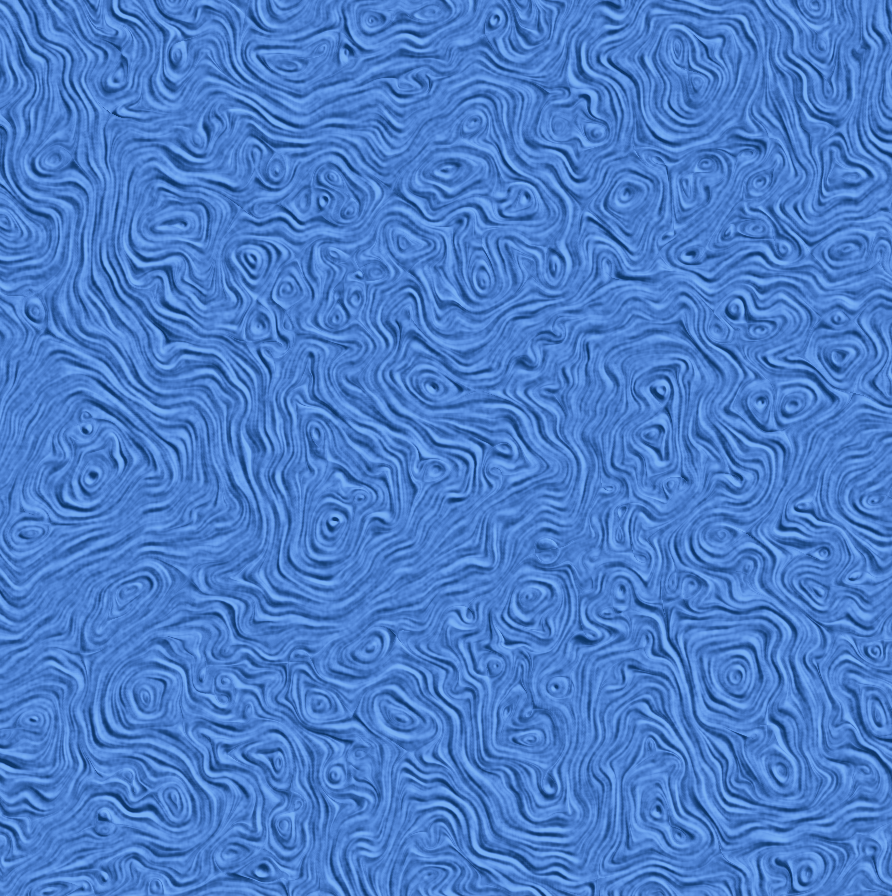
Give the GLSL for this texture, as a WebGL 2 fragment shader.

```glsl
#version 300 es
precision highp float;
// Blue embossed relief of fine, wandering grooves with whorls and kinks.
// Noise slopes are averaged along the contours of a smooth potential,
// then lit from one side and mapped to a curved blue ramp.
uniform vec2 u_resolution;
out vec4 outColor;

const int STEPS = 10;             // samples traced each way along a groove
const float STEP_LENGTH = 0.0034;
const float GROOVE_FREQ = 182.0;
const float FINE_FREQ = 320.0;
const vec2 LIGHT = vec2(0.56, 0.83);

// Integer hash of a lattice cell, in -1..1
float hash(ivec2 cell, uint seed) {
    uvec2 c = uvec2(cell);
    uint h = c.x * 1597334677u ^ c.y * 3812015801u ^ seed * 2654435769u;
    h = (h ^ (h >> 16)) * 2146121005u;
    h = (h ^ (h >> 15)) * 2221713035u;
    h ^= h >> 16;
    return float(h >> 8) / 8388608.0 - 1.0;
}

// Value noise: x holds the value, yz its gradient
vec3 noise(vec2 p, uint seed) {
    ivec2 cell = ivec2(floor(p));
    vec2 f = fract(p);
    vec2 u = f * f * (3.0 - 2.0 * f);
    vec2 du = 6.0 * f * (1.0 - f);
    float a = hash(cell, seed);
    float b = hash(cell + ivec2(1, 0), seed);
    float c = hash(cell + ivec2(0, 1), seed);
    float d = hash(cell + ivec2(1, 1), seed);
    float k = a - b - c + d;
    return vec3(a + (b - a) * u.x + (c - a) * u.y + k * u.x * u.y,
                du * (vec2(b - a, c - a) + k * u.yx));
}

mat2 rotation(float angle) {
    float c = cos(angle), s = sin(angle);
    return mat2(c, s, -s, c);
}

// Turned octaves whose contours steer the grooves: value and gradient
vec3 potential(vec2 p) {
    vec3 sum = vec3(0.0);
    mat2 m = 3.6 * rotation(0.4);
    mat2 turn = 2.15 * rotation(0.9);
    float amplitude = 1.0;
    for (uint i = 0u; i < 4u; i++) {
        vec3 n = noise(m * p + 7.3, i + 1u);
        sum += amplitude * vec3(n.x, n.yz * m);
        m = turn * m;
        amplitude *= 0.48 - 0.05 * float(i);
    }
    return sum;
}

// Direction across the flow, fading out where the potential is level
vec2 flowNormal(vec2 gradient) {
    return gradient / sqrt(dot(gradient, gradient) + 0.4);
}

// Slope of the coarse (x) and fine (y) grooves across the flow
vec2 grooveSlope(vec2 p, vec2 normal) {
    mat2 turn = rotation(0.6);
    return vec2(dot(noise(p * GROOVE_FREQ, 11u).yz, normal),
                dot(noise(turn * p * FINE_FREQ, 12u).yz, turn * normal));
}

// Weighted slopes along one half of a contour; z holds the weight
vec3 traceContour(vec2 start, vec3 origin, float direction) {
    vec3 sum = vec3(0.0);
    vec2 p = start;
    vec2 normal = flowNormal(origin.yz);
    for (int i = 1; i <= STEPS; i++) {
        p += direction * STEP_LENGTH * vec2(-normal.y, normal.x);
        vec3 field = potential(p);
        normal = flowNormal(field.yz);
        // Pull the point back onto its contour
        float drift = (field.x - origin.x) / max(length(field.yz), 0.3);
        p -= normal * clamp(drift, -0.002, 0.002);
        float weight = 0.5 + 0.5 * cos(3.14159 * float(i) / float(STEPS + 1));
        sum += weight * vec3(grooveSlope(p, normal), 1.0);
    }
    return sum;
}

// Compresses strong tones so that deep shade and glints stay rare
float softLimit(float tone) {
    return 1.2 * tone / sqrt(1.0 + 0.1 * tone * tone);
}

// Blue ramp; tone is about -2 in deep shade and 2 in highlights
vec3 blueRamp(float tone) {
    float t = clamp(tone, -2.7, 2.6);
    return vec3(0.297, 0.499, 0.813)
         + vec3(0.08, 0.09, 0.10) * t
         - vec3(0.004, 0.006, 0.018) * t * t;
}

void main() {
    vec2 p = gl_FragCoord.xy / u_resolution.y;
    vec3 origin = potential(p);
    vec2 normal = flowNormal(origin.yz);

    // Grooves, gathered both ways along the contour
    vec3 sum = vec3(grooveSlope(p, normal), 1.0);
    sum += traceContour(p, origin, 1.0) + traceContour(p, origin, -1.0);
    vec2 slope = sum.xy / sum.z;

    // Side light on the grooves; a cross light keeps hatching in flat parts
    float facing = dot(normal, LIGHT);
    float crossing = dot(normal, vec2(LIGHT.y, -LIGHT.x));
    float relief = 4.1 * slope.x * facing
                 + slope.y * (1.6 * facing + 1.8 * crossing);
    float grain = 0.5 * noise(rotation(0.8) * p * 290.0, 21u).x;
    outColor = vec4(blueRamp(softLimit(relief + grain)), 1.0);
}
```
